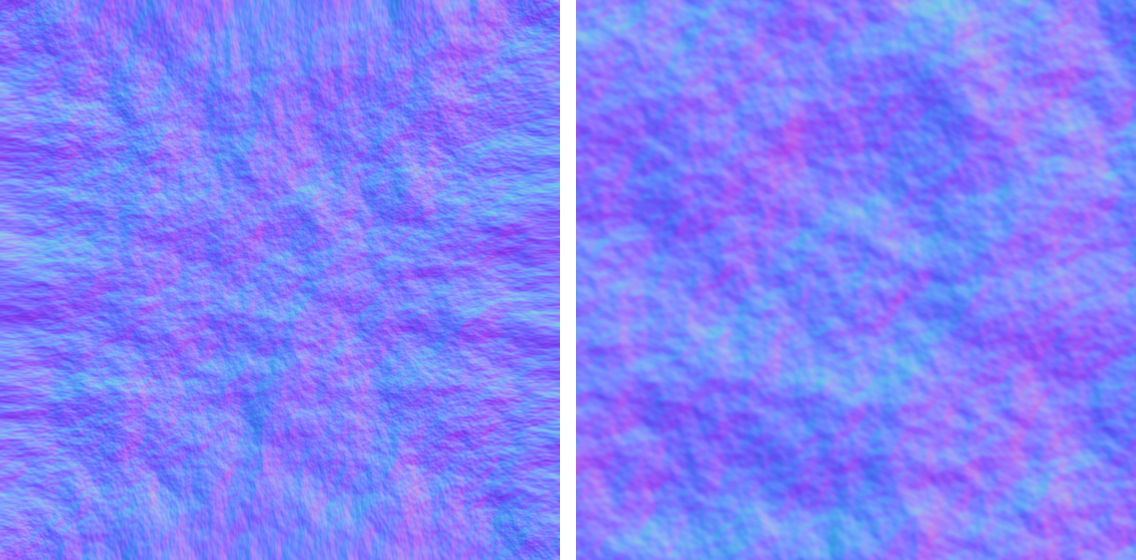
Left, the full canvas; right, a detail of the centre.
Give the GLSL for this texture map, as a WebGL 2 fragment shader.

```glsl
#version 300 es
precision highp float;
// Tangent-space normal map of rough stone, its grain drawn out toward the edges.

uniform vec2 u_resolution;
out vec4 fragColor;

const int   OCTAVES     = 8;
const float BASE_FREQ   = 6.5;            // coarsest cells across the canvas
const float FINEST_FREQ = 300.0;          // detail beyond this is faded out
const float LACUNARITY  = 2.0;
const float SLOPE_GAIN  = 1.0;            // slope of each octave against the last
const float BUMP        = 0.115;          // overall steepness
const vec2  EDGE_BEND   = vec2(2.6, 2.4); // stretch toward the sides, top and bottom
const float OCTAVE_TURN = 0.65;           // radians between octave lattices
const float TAU         = 6.2831853;

// Integer hash of a lattice cell to a unit gradient.
vec2 latticeGradient(ivec2 cell, uint seed) {
    uvec2 c = uvec2(cell);
    uint h = c.x * 1597334u ^ c.y * 3812015u ^ seed * 668265u;
    h = (h ^ (h >> 15)) * 2246822519u;
    h = (h ^ (h >> 13)) * 3266489917u;
    h ^= h >> 16;
    float angle = TAU * float(h >> 8) / 16777216.0;
    return vec2(cos(angle), sin(angle));
}

// Analytic slope of 2D gradient noise with a quintic fade.
vec2 noiseSlope(vec2 p, uint seed) {
    vec2 base = floor(p);
    vec2 f = p - base;
    ivec2 cell = ivec2(base);
    vec2 w  = f * f * f * (f * (f * 6.0 - 15.0) + 10.0);
    vec2 dw = 30.0 * f * f * (f * (f - 2.0) + 1.0);

    vec2 ga = latticeGradient(cell, seed);
    vec2 gb = latticeGradient(cell + ivec2(1, 0), seed);
    vec2 gc = latticeGradient(cell + ivec2(0, 1), seed);
    vec2 gd = latticeGradient(cell + ivec2(1, 1), seed);
    float a = dot(ga, f);
    float b = dot(gb, f - vec2(1.0, 0.0));
    float c = dot(gc, f - vec2(0.0, 1.0));
    float d = dot(gd, f - vec2(1.0));

    vec2 blended = mix(mix(ga, gb, w.x), mix(gc, gd, w.x), w.y);
    vec2 rise = vec2(mix(b - a, d - c, w.y), mix(c - a, d - b, w.x));
    return blended + dw * rise;
}

// Sum of octave slopes; the lattice turns each time to hide its axes.
vec2 fractalSlope(vec2 p, float localScale) {
    vec2 slope = vec2(0.0);
    float freq = BASE_FREQ;
    float weight = 1.0;
    for (int i = 0; i < OCTAVES; i++) {
        float angle = OCTAVE_TURN * float(i) + 0.3;
        float cs = cos(angle), sn = sin(angle);
        mat2 turn = mat2(cs, sn, -sn, cs);
        float keep = 1.0 - smoothstep(0.5, 1.0, freq * localScale / FINEST_FREQ);
        slope += weight * keep * (noiseSlope(turn * p * freq, uint(i + 1)) * turn);
        freq *= LACUNARITY;
        weight *= SLOPE_GAIN;
    }
    return slope;
}

void main() {
    vec2 p = gl_FragCoord.xy / u_resolution - 0.5;

    // Bend the plane so that the grain lengthens toward each edge.
    vec2 bent = sin(p * EDGE_BEND) / EDGE_BEND;
    vec2 stretch = cos(p * EDGE_BEND);

    // Chain rule back to canvas space, with even steepness overall.
    vec2 slope = fractalSlope(bent, max(stretch.x, stretch.y));
    slope *= BUMP * stretch * sqrt(2.0) / length(stretch);

    // Pack the unit normal into colour.
    vec3 normal = normalize(vec3(-slope, 1.0));
    fragColor = vec4(normal * 0.5 + 0.5, 1.0);
}
```
